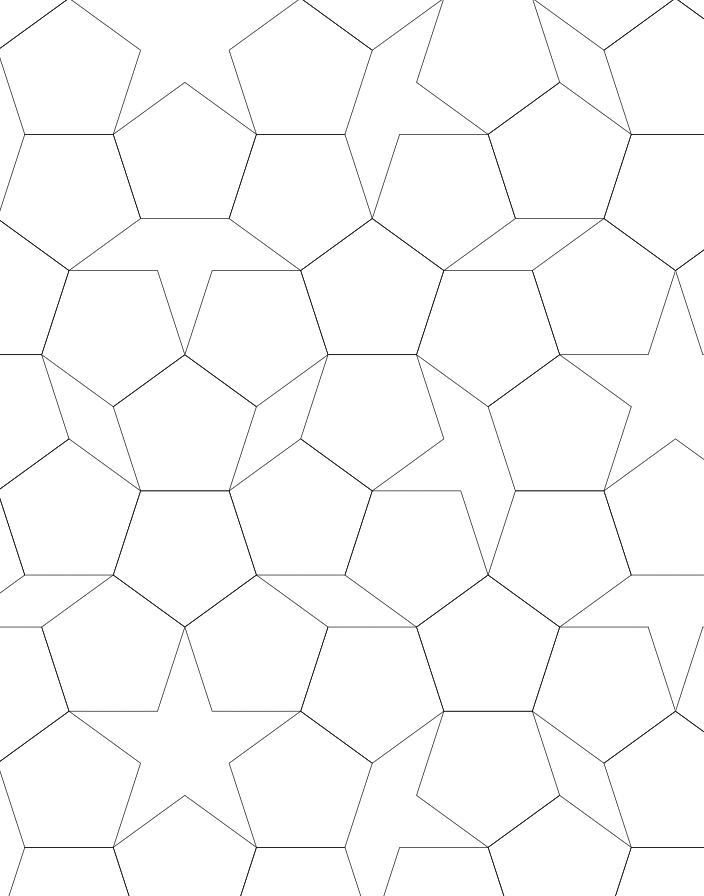
Reproduce this pattern procedurally as a WebGL 1 fragment shader.

```glsl
precision highp float;

uniform vec2 u_resolution;

// Lengths in canvas heights
#define SIDE 0.09876
#define LINE_WIDTH 0.0007
#define MIRROR_X 0.2063
#define TOP_Y 1.0020
#define INK vec3(0.0)
#define PAPER vec3(1.0)

// Regular pentagon with unit sides
const float SECTOR = 1.256637;
const float COS36 = 0.809017;
const float SIN36 = 0.587785;
const float SIN72 = 0.951057;
const float INRADIUS = 0.688191;
const float CIRCUMRADIUS = 0.850651;

// Offset from a cell corner to the cell centre: a glide reflection
const vec2 HALF_CELL = vec2(1.5 + 5.0 * COS36, 3.0 * SIN72 + 2.0 * SIN36);

// Distance to the outline; the flat side faces +y
float outlineDistance(vec2 p) {
  float angle = atan(p.x, p.y + 1e-6);
  angle = mod(angle + 0.5 * SECTOR, SECTOR) - 0.5 * SECTOR;
  vec2 q = length(p) * vec2(abs(sin(angle)), cos(angle));
  return length(vec2(max(q.x - 0.5, 0.0), q.y - INRADIUS));
}

// Box-filtered coverage of a line, also valid below one pixel
float lineCoverage(float distancePx, float widthPx) {
  return clamp(0.5 + 0.5 * widthPx - distancePx, 0.0, min(widthPx, 1.0));
}

// Paper left uncovered by one pentagon.
// steps: half sides and cos36 across, sin72 and sin36 down to its top
float pentagon(vec2 p, vec4 steps, float facing) {
  vec2 center = vec2(dot(steps.xy, vec2(0.5, COS36)),
                     dot(steps.zw, vec2(SIN72, SIN36)));
  center.y += facing > 0.0 ? CIRCUMRADIUS : INRADIUS;
  vec2 local = p - center;
  local.y = mod(local.y + HALF_CELL.y, 2.0 * HALF_CELL.y) - HALF_CELL.y;
  float px = SIDE * u_resolution.y;
  return 1.0 - lineCoverage(outlineDistance(local * facing) * px,
                            LINE_WIDTH * u_resolution.y);
}

float pointingUp(vec2 p) {
  return pentagon(p, vec4(0, 0, 1, 0), 1.0)
       * pentagon(p, vec4(0, 0, 3, 2), 1.0)
       * pentagon(p, vec4(1, 1, 0, 0), 1.0)
       * pentagon(p, vec4(1, 1, 4, 2), 1.0)
       * pentagon(p, vec4(0, 1, 5, 3), 1.0)
       * pentagon(p, vec4(1, 2, 2, 1), 1.0);
}

float pointingDown(vec2 p) {
  return pentagon(p, vec4(0, 0, 4, 3), -1.0)
       * pentagon(p, vec4(1, 1, 1, 1), -1.0)
       * pentagon(p, vec4(0, 1, 2, 2), -1.0)
       * pentagon(p, vec4(1, 2, 3, 2), -1.0)
       * pentagon(p, vec4(1, 2, 5, 4), -1.0)
       * pentagon(p, vec4(2, 2, 4, 3), -1.0);
}

void main() {
  vec2 uv = gl_FragCoord.xy / u_resolution.y;
  vec2 p = vec2(uv.x - MIRROR_X, TOP_Y - uv.y) / SIDE;

  // Fold across the mirror lines
  p.x = abs(mod(p.x + HALF_CELL.x, 2.0 * HALF_CELL.x) - HALF_CELL.x);

  // Shared sides are inked twice and so come out darker
  float bare = 1.0;
  for (int i = 0; i < 2; i++) {
    bare *= pointingUp(p) * pointingDown(p);
    p = vec2(HALF_CELL.x - p.x, p.y + HALF_CELL.y);
  }

  gl_FragColor = vec4(mix(INK, PAPER, bare), 1.0);
}
```
